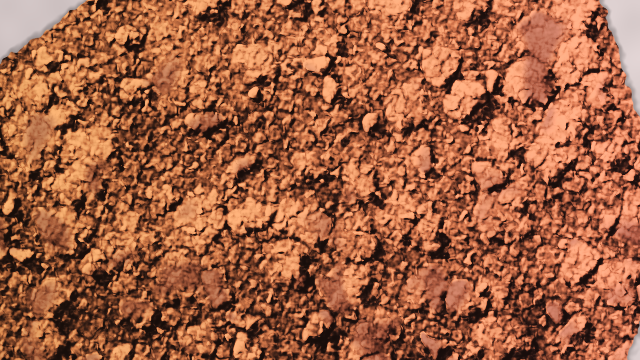
Give the GLSL for this texture, as a Shadertoy shader.

```glsl
#define CHUNK_SIZE 0.15
#define CRUMB_SIZE 0.050
#define GRAIN_SIZE 0.021
#define LIGHT_DIR vec2(-0.75, 0.65)
#define CONTRAST 1.1
#define EXPOSURE 0.2
#define SOOT vec3(0.18, 0.10, 0.08)
#define COCOA vec3(0.43, 0.22, 0.14)
#define RUST vec3(0.66, 0.36, 0.23)
#define AMBER vec3(0.84, 0.48, 0.30)
#define CREAM vec3(0.94, 0.63, 0.43)
#define PAPER vec3(0.84, 0.79, 0.79)

vec3 hash3(vec2 p) {
    vec3 q = fract(vec3(p.xyx) * vec3(0.1031, 0.1030, 0.0973));
    q += dot(q, q.yxz + 33.33);
    return fract((q.xxy + q.yzz) * q.zyx);
}

vec2 gradientAt(vec2 cell) {
    return hash3(cell + 71.0).xy * 2.0 - 1.0;
}

float gradientNoise(vec2 p) {
    vec2 i = floor(p), f = p - i;
    vec2 u = f * f * f * (f * (f * 6.0 - 15.0) + 10.0);
    vec2 e = vec2(0.0, 1.0);
    float low = mix(dot(gradientAt(i), f), dot(gradientAt(i + e.yx), f - e.yx), u.x);
    float high = mix(dot(gradientAt(i + e.xy), f - e.xy), dot(gradientAt(i + e.yy), f - e.yy), u.x);
    return mix(low, high, u.y);
}

// Turned copy of a point, so that the noise layers do not share a lattice
vec2 turn(vec2 p, float angle) {
    float c = cos(angle), s = sin(angle);
    return vec2(c * p.x - s * p.y, s * p.x + c * p.y);
}

vec2 warp(vec2 p) {
    return vec2(gradientNoise(p), gradientNoise(p + 37.4));
}

// Highest of the scattered domes, one per cell, 0 in the gaps
float domes(vec2 p, float minRadius, float maxRadius) {
    vec2 cell = floor(p);
    float top = 0.0;
    for (int y = -1; y <= 1; y++)
    for (int x = -1; x <= 1; x++) {
        vec2 id = cell + vec2(x, y);
        vec3 rnd = hash3(id + 13.0);
        vec2 d = p - id - 0.1 - 0.8 * rnd.xy;
        float radius = mix(minRadius, maxRadius, rnd.z);
        top = max(top, (1.0 - dot(d, d) / (radius * radius)) * (0.6 + 0.5 * rnd.y));
    }
    return top;
}

float chunkAt(vec2 p) {
    return domes(turn(p + 0.06 * warp(p * 13.0), 0.6) / CHUNK_SIZE, 0.12, 0.6);
}

// Smooth crust that shows on some of the chunks
float crustAt(vec2 p, float chunk) {
    float patches = gradientNoise(p * 7.0 + 5.0) + 0.25 * (0.4 - p.y);
    return smoothstep(0.1, 0.5, chunk) * smoothstep(0.02, 0.25, patches);
}

float heightAt(vec2 p) {
    float chunk = chunkAt(p);
    float rough = 1.0 - 0.5 * crustAt(p, chunk);
    vec2 q = p + 0.022 * warp(turn(p, 0.9) * 38.0) + 0.006 * warp(p * 90.0);
    float crumbs = 0.015 * domes(turn(q, 1.1) / CRUMB_SIZE, 0.2, 0.7)
                 + 0.007 * domes(turn(q, 0.4) / GRAIN_SIZE + 9.0, 0.25, 0.65);
    float grit = 0.010 * gradientNoise(turn(p, 0.7) * 42.0)
               + 0.005 * gradientNoise(turn(p, 0.3) * 95.0);
    return 0.042 * chunk + rough * (crumbs + grit);
}

float linearStep(float a, float b, float x) {
    return clamp((x - a) / (b - a), 0.0, 1.0);
}

vec3 crumbRamp(float v) {
    vec3 c = mix(SOOT, COCOA, linearStep(0.065, 0.225, v));
    c = mix(c, RUST, linearStep(0.225, 0.46, v));
    c = mix(c, AMBER, linearStep(0.46, 0.715, v));
    c = mix(c, CREAM, linearStep(0.715, 0.905, v));
    c += 0.08 * linearStep(0.92, 1.0, v);
    return c * mix(0.5, 1.0, linearStep(0.0, 0.065, v));
}

vec3 crumbColor(vec2 p, float across) {
    vec2 light = normalize(LIGHT_DIR);
    float h = heightAt(p);
    float slope = (h - heightAt(p + light * 0.006)) / 0.006;

    // Height above a ring of neighbours: bright crests, dark pits
    float ring = 0.0;
    for (int i = 0; i < 4; i++)
        ring += 0.25 * heightAt(p + turn(vec2(0.012, 0.0), 0.4 + 1.5708 * float(i)));
    float relief = clamp((h - ring) / 0.004, -2.0, 2.0);

    // Short march toward the light for cast shadows
    float blocked = 0.0;
    for (int i = 1; i <= 4; i++) {
        float t = 0.006 * float(i) * (1.0 + 0.4 * float(i));
        blocked = max(blocked, heightAt(p + light * t) - h - 0.45 * t);
    }
    float shadow = smoothstep(0.0, 0.014, blocked);
    float cavity = clamp((h - 0.016) / 0.013, -2.0, 1.5);

    float tone = 0.45 * slope + 0.35 * cavity + 0.45 * relief - 1.2 * shadow + EXPOSURE;
    tone += 0.6 * (p.y - 0.5) + 0.4 * (across - 0.5);
    tone += 0.9 * gradientNoise(p * 4.0) + 0.9 * gradientNoise(turn(p, 0.5) * 10.0);
    tone += 0.8 * gradientNoise(turn(p, 1.2) * 120.0);
    vec3 c = crumbRamp(1.0 / (1.0 + exp(-1.7 * CONTRAST * tone)));

    // Dull crust, and a drift from golden left to rosy right
    c = mix(c, c * vec3(0.82, 0.77, 0.84), crustAt(p, chunkAt(p)));
    return c * mix(vec3(0.97, 1.01, 0.90), vec3(1.03, 0.98, 1.08), across);
}

void mainImage(out vec4 fragColor, in vec2 fragCoord) {
    vec2 p = fragCoord / iResolution.y;
    float aspect = iResolution.x / iResolution.y;
    float across = p.x / aspect;
    vec2 fromRight = p - vec2(aspect, 0.0);

    // Lining paper past the ragged rim, in three corners
    float rim = dot(p, vec2(-0.58, 0.81)) - 0.665;
    rim = max(rim, dot(fromRight, vec2(0.95, 0.32)) - 0.214);
    rim = max(rim, dot(fromRight, vec2(0.955, -0.296)) + 0.029);
    rim += 0.018 * gradientNoise(p * 18.0) + 0.012 * gradientNoise(p * 50.0);

    vec3 paper = PAPER * (0.97 + 0.06 * across + 0.08 * gradientNoise(p * 9.0));
    paper *= mix(0.75, 1.0, smoothstep(0.0, 0.02, rim));
    float edge = 0.7 / iResolution.y;
    vec3 color = mix(crumbColor(p, across), paper, smoothstep(-edge, edge, rim));
    fragColor = vec4(clamp(color, 0.0, 1.0), 1.0);
}
```
